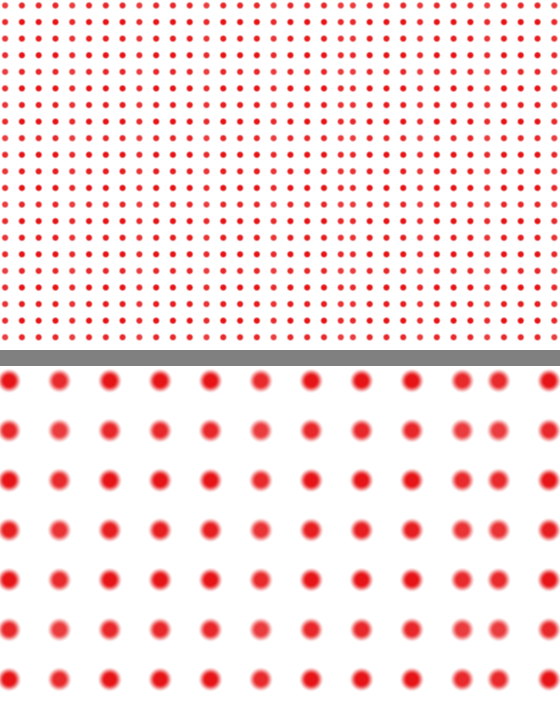
Top: the whole. Bottom: its middle third, enlarged.
A Shadertoy shader for this pattern:

```glsl
#define PITCH vec2(0.04795, 0.0474)
#define FIRST_DOT vec2(0.0146, 0.0156)
#define SECOND_BLOCK_X 1.0083
#define SEAM_X 0.9906
#define LAST_ROW 20.0
#define CORE_RADIUS 0.0046
#define OUTER_RADIUS 0.0123
#define COLUMN_FADE 0.09
#define ROW_FADE 0.04
#define DOT_COLOR vec3(0.90, 0.08, 0.09)
#define PAPER_COLOR vec3(1.0)

// 1.0 when index is a multiple of period, otherwise 0.0
float everyNth(float index, float period) {
    return 1.0 - step(0.5, mod(index + 0.25, period));
}

// Round dot with a soft rim
float dotCoverage(vec2 offset) {
    float pixel = 0.5 / iResolution.y;
    float inner = min(CORE_RADIUS, OUTER_RADIUS - 2.0 * pixel);
    return 1.0 - smoothstep(inner, OUTER_RADIUS, length(offset));
}

// Periodic paling of columns and rows
float inkStrength(vec2 cell) {
    float columnFade = COLUMN_FADE * everyNth(cell.x, 4.0);
    float rowFade = ROW_FADE * (everyNth(cell.y, 2.0) + everyNth(cell.y, 4.0));
    return 1.0 - columnFade - rowFade;
}

void mainImage(out vec4 fragColor, in vec2 fragCoord) {
    // Height units, measured downward from the top left
    vec2 p = vec2(fragCoord.x, iResolution.y - fragCoord.y) / iResolution.y;

    // Two blocks of columns meet at a narrow seam
    vec2 origin = FIRST_DOT;
    if (p.x > SEAM_X) origin.x = SECOND_BLOCK_X;

    // Nearest dot, with no row below the last
    vec2 cell = floor((p - origin) / PITCH + 0.5);
    cell.y = min(cell.y, LAST_ROW);
    vec2 offset = p - origin - cell * PITCH;

    float ink = dotCoverage(offset) * inkStrength(cell);
    fragColor = vec4(mix(PAPER_COLOR, DOT_COLOR, ink), 1.0);
}
```
